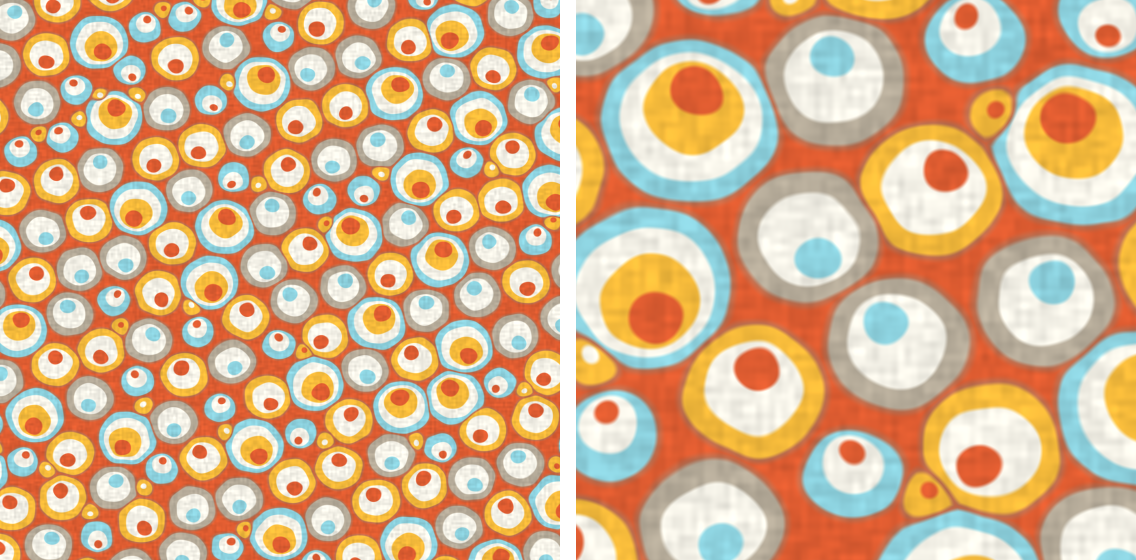
Left: the whole. Right: its middle third, enlarged.
This pattern is drawn by a Shadertoy shader. Its source:

```glsl
const vec3 RED    = vec3(0.87, 0.36, 0.19);
const vec3 HALO   = vec3(0.70, 0.45, 0.34);
const vec3 YELLOW = vec3(0.96, 0.73, 0.23);
const vec3 WHITE  = vec3(0.96, 0.95, 0.91);
const vec3 BLUE   = vec3(0.55, 0.82, 0.87);
const vec3 GREY   = vec3(0.71, 0.67, 0.60);

const float SPACING = 0.0898;      // distance between lattice sites
const float GAP = 0.0025;          // ground left between touching dots
const float PUSH = 0.33;           // how far crowded neighbours yield
const float JITTER = 0.008;
const float LABEL_JITTER = 0.35;   // disorder in the order of kinds
const float COMPANION_REACH = 0.046;
const float COMPANION_ROOM = 0.006;
const float SOFTNESS = 0.0016;
const float HALO_WIDTH = 0.0055;
const float WOBBLE = 0.004;
const float WEAVE = 0.10;
const vec2 EGG = vec2(0.96, 1.04); // dots are slightly wider than high

const int BIG = 0, GREY_RING = 1, SMALL = 2, YELLOW_RING = 3, TINY = 4;
const float RADIUS[5] = float[](0.0500, 0.0404, 0.0276, 0.0404, 0.0152);

const mat2 HEX_AXES = mat2(0.966, 0.259, 0.259, 0.966);
const vec2 NEIGHBOUR[6] = vec2[](vec2(1, 0), vec2(0, 1), vec2(-1, 1),
                                 vec2(-1, 0), vec2(0, -1), vec2(1, -1));

float hash(vec2 p) {
    vec3 q = fract(p.xyx * 0.1031);
    q += dot(q, q.yzx + 33.33);
    return fract((q.x + q.y) * q.z);
}

float noise(vec2 p) {
    vec2 i = floor(p), f = fract(p);
    f *= f * (3.0 - 2.0 * f);
    return mix(mix(hash(i), hash(i + vec2(1, 0)), f.x),
               mix(hash(i + vec2(0, 1)), hash(i + vec2(1, 1)), f.x), f.y);
}

float cover(float d) {
    float w = max(SOFTNESS, 0.75 / iResolution.y);
    return 1.0 - smoothstep(-w, w, d);
}

float smoothMax(float a, float b, float k) {
    float h = max(k - abs(a - b), 0.0) / k;
    return max(a, b) + h * h * k * 0.25;
}

// Spreads the kinds so that equal ones seldom touch
int kindOf(vec2 cell) {
    float label = fract(dot(cell, vec2(8, 19)) / 28.0 + LABEL_JITTER * (hash(cell) - 0.5));
    return label < 0.18 ? BIG : label < 0.465 ? GREY_RING : label < 0.715 ? SMALL : YELLOW_RING;
}

// Direction from a site to one of the six gaps around it
vec2 gapDirection(vec2 cell) {
    int k = int(6.0 * hash(cell + 31.0)) % 6;
    return normalize(HEX_AXES * (NEIGHBOUR[k] + NEIGHBOUR[(k + 1) % 6]));
}

// Lattice site, moved away from large neighbours and towards small ones
vec2 dotCentre(vec2 cell, int kind) {
    vec2 push = vec2(0);
    for (int k = 0; k < 6; k++) {
        float crowding = RADIUS[kind] + RADIUS[kindOf(cell + NEIGHBOUR[k])] + GAP - SPACING;
        push -= HEX_AXES * NEIGHBOUR[k] * crowding;
    }
    vec2 shift = vec2(hash(cell + 57.0), hash(cell + 83.0)) - 0.5;
    vec2 centre = SPACING * (HEX_AXES * cell) + PUSH * push + JITTER * shift;
    return kind == SMALL ? centre - COMPANION_ROOM * gapDirection(cell) : centre;
}

// Keeps the nearest dot and the distance to the runner-up
void consider(vec2 v, int kind, float seed, inout float best, inout float second,
              inout vec2 local, inout int nearKind, inout float nearSeed) {
    float d = length(v * EGG) - RADIUS[kind];
    if (d < best) {
        second = best;
        best = d;
        local = v;
        nearKind = kind;
        nearSeed = seed;
    } else second = min(second, d);
}

vec3 layer(vec3 under, vec3 colour, vec2 v, vec2 centre, float radius) {
    return mix(under, colour, cover(length((v - centre) * EGG) - radius));
}

// Nested discs that lean up or down inside their rim
vec3 paintDot(int kind, vec2 v, float seed) {
    float r = RADIUS[kind], tilt = 1.2 * (fract(seed * 17.0) - 0.5);
    vec2 lean = r * vec2(sin(tilt), cos(tilt)) * (seed < 0.5 ? -1.0 : 1.0);
    if (kind == TINY)
        return layer(YELLOW, fract(seed * 7.0) < 0.6 ? WHITE : RED, v, lean * 0.2, r * 0.34);
    if (kind == SMALL) {
        vec3 c = layer(BLUE, WHITE, v, lean * 0.25, r * 0.62);
        return layer(c, RED, v, lean * 0.5, r * 0.25);
    }
    if (kind == BIG) {
        vec3 c = layer(BLUE, WHITE, v, lean * 0.05, r * 0.80);
        c = layer(c, YELLOW, v, lean * 0.18, r * 0.56);
        return layer(c, RED, v, lean * 0.38, r * 0.30);
    }
    bool isGrey = kind == GREY_RING;
    vec3 c = layer(isGrey ? GREY : YELLOW, WHITE, v, lean * 0.04, r * 0.71);
    return layer(c, isGrey ? BLUE : RED, v, lean * 0.33, r * 0.32);
}

void mainImage(out vec4 fragColor, in vec2 fragCoord) {
    vec2 uv = fragCoord / iResolution.y;
    vec2 p = uv + WOBBLE * (vec2(noise(uv * 45.0), noise(uv * 45.0 + 19.0)) - 0.5);

    float best = 1.0, second = 1.0, seed = 0.0;
    vec2 local = vec2(0), home = round(inverse(HEX_AXES) * p / SPACING);
    int kind = BIG;
    for (int j = -1; j <= 1; j++)
    for (int i = -1; i <= 1; i++) {
        vec2 cell = home + vec2(i, j);
        int siteKind = kindOf(cell);
        float siteSeed = hash(cell + 11.0);
        vec2 v = p - dotCentre(cell, siteKind);
        consider(v, siteKind, siteSeed, best, second, local, kind, seed);
        if (siteKind == SMALL)
            consider(v - COMPANION_REACH * gapDirection(cell), TINY, siteSeed,
                     best, second, local, kind, seed);
    }

    // Dots flatten softly where they would meet
    float outline = smoothMax(best, 0.5 * (best - second + GAP), 0.004);
    vec3 ground = mix(RED, HALO, 0.85 * (1.0 - smoothstep(0.0, HALO_WIDTH, outline)));
    vec3 colour = mix(ground, paintDot(kind, local, seed), cover(outline));

    // Woven threads
    float threads = noise(uv * vec2(90, 260)) + noise(uv * vec2(260, 90) + 40.0) - 1.0;
    fragColor = vec4(colour * (1.0 + WEAVE * threads), 1.0);
}
```
